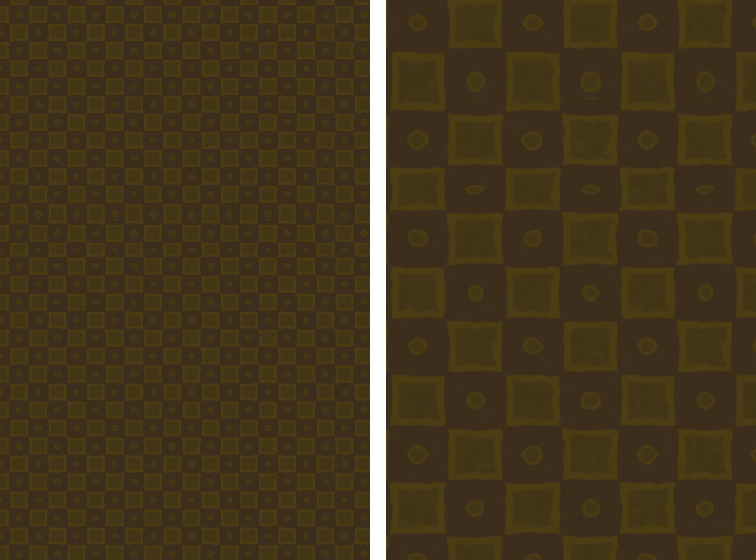
Left, the full canvas; right, a detail of the centre.
This pattern is drawn by a WebGL 2 fragment shader. Its source:

```glsl
#version 300 es
precision highp float;
// Dark checkerboard of rough framed olive squares alternating with small ringed dots.

uniform vec2 u_resolution;
out vec4 fragColor;

// Colours
const vec3 GROUND = vec3(0.238, 0.178, 0.110);
const vec3 FILL   = vec3(0.260, 0.210, 0.088);
const vec3 FRAME  = vec3(0.292, 0.242, 0.076);

// Layout, in canvas heights, measured from the top left
const vec2 PITCH  = vec2(0.03418, 0.0321);
const vec2 OFFSET = vec2(-0.01709, 0.0100);
const vec2 TILE   = vec2(4.0, 6.0);   // cells before the hand-cut shapes recur

// Uneven joint: one tall row, one shifted row, one flat row
const float JOINT_ROW   = 11.0;
const float JOINT_SHIFT = 0.165;
const float FLAT_SQUASH = 1.6;

// Shapes, in cell units
const float HALF_SIDE   = 0.459;
const float FLARE       = 0.12;
const float FRAME_WIDTH = 0.122;
const float WOBBLE      = 0.045;
const float DOT_RADIUS  = 0.172;
const float RING_WIDTH  = 0.052;
const float SOFTNESS    = 0.022;
const float GRAIN       = 0.008;

float hash(vec2 p) {
    vec3 q = fract(p.xyx * 0.1031);
    q += dot(q, q.yzx + 33.33);
    return fract((q.x + q.y) * q.z);
}

float noise(vec2 p) {
    vec2 i = floor(p), f = fract(p);
    f = f * f * (3.0 - 2.0 * f);
    return mix(mix(hash(i), hash(i + vec2(1, 0)), f.x),
               mix(hash(i + vec2(0, 1)), hash(i + vec2(1, 1)), f.x), f.y);
}

// Coverage of the region where the distance is negative
float cover(float d, float soft) {
    return 1.0 - smoothstep(-soft, soft, d);
}

// Moves the two inner boundaries of the joint downwards
float warpRow(float r) {
    float fall = (r - JOINT_ROW) / (1.0 + JOINT_SHIFT);
    float rise = (JOINT_ROW + 3.0 - r) / (1.0 - JOINT_SHIFT);
    return r - JOINT_SHIFT * clamp(min(fall, rise), 0.0, 1.0);
}

// Square with slightly flared corners
float squareDistance(vec2 q, float flare) {
    vec2 a = abs(q);
    vec2 side = HALF_SIDE + flare * a.yx * a.yx;
    return max(a.x - side.x, a.y - side.y);
}

void main() {
    vec2 pos = vec2(gl_FragCoord.x, u_resolution.y - gl_FragCoord.y) / u_resolution.y;
    vec2 grid = (pos - OFFSET) / PITCH;
    grid.y = warpRow(grid.y);
    vec2 cell = floor(grid);
    vec2 q = grid - cell - 0.5;
    float soft = max(SOFTNESS, 0.65 / (u_resolution.y * PITCH.y));

    // Shape seed recurs per tile; a little extra wear differs in every cell
    vec2 seed = mod(cell, TILE) * 19.0 + 7.0;
    float wear = hash(cell + 211.0);
    vec2 rough = vec2(noise(q * 6.0 + seed), noise(q * 6.0 + seed + 131.0)) - 0.5;
    vec3 colour = GROUND;

    if (mod(cell.x + cell.y, 2.0) < 0.5) {
        // Framed square with a mottled middle
        float d = squareDistance(q + rough * WOBBLE, FLARE * hash(seed));
        float inner = d + FRAME_WIDTH + rough.x * WOBBLE;
        float mottle = noise(q * 11.0 + seed + wear * 5.0);
        vec3 fill = mix(FILL, FRAME, 0.3 * smoothstep(0.6, 0.95, mottle));
        fill = mix(fill, GROUND, 0.22 * smoothstep(0.4, 0.05, mottle));
        vec3 body = mix(FRAME, fill, cover(inner, soft * 1.4));
        colour = mix(colour, body, cover(d, soft));
    } else {
        // Ringed dot, flattened in the last row of the joint
        bool flatRow = cell.y == JOINT_ROW + 2.0;
        vec2 s = (q + rough * WOBBLE * 1.2) * vec2(1.0, flatRow ? FLAT_SQUASH : 1.0);
        float radius = DOT_RADIUS * mix(0.84, 1.06, hash(seed + 3.0)) * mix(0.96, 1.03, wear);
        float d = length(s) - radius;
        float ring = abs(d + 0.5 * RING_WIDTH) - 0.5 * RING_WIDTH;
        float strength = mix(0.65, 1.0, noise(q * 8.0 + seed + 57.0));
        colour = mix(colour, FILL, cover(d, soft));
        colour = mix(colour, FRAME, cover(ring, soft) * strength);

        // Short stray stroke below the dots of the tall row
        if (cell.y == JOINT_ROW) {
            vec2 a = abs(q - vec2(0.0, 0.27)) - vec2(0.13, 0.015);
            float amount = mod(cell.x, 4.0) == 2.0 ? 0.8 : 0.3;
            colour = mix(colour, FRAME, cover(max(a.x, a.y), soft) * amount);
        }
    }

    colour += GRAIN * (noise(grid * 9.0) - 0.5);
    fragColor = vec4(colour, 1.0);
}
```
